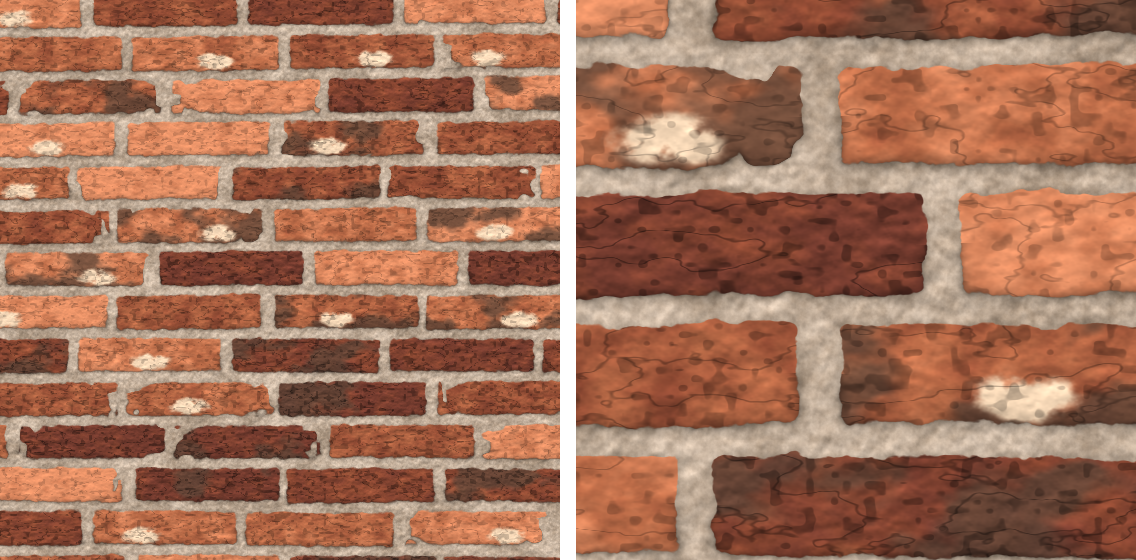
Left, the full canvas; right, a detail of the centre.
Give the GLSL for this texture, as a Shadertoy shader.

```glsl
// Weathered red brick wall: thin courses in pale mortar with irregular bond.

// Layout, in canvas heights
const float COURSES = 13.0;              // rows down
const float BRICKS = 3.61;               // bricks across
const float COURSE_SHIFT = 0.237;        // part of the top row cut off
const vec2 HALF_BRICK = vec2(0.1285, 0.0292);
const float CORNER = 0.006;
const float EDGE_WEAR = 0.0085;
const float CHIP_DEPTH = 0.016;
const float RELIEF = 0.85;

// Colours
const vec3 MAROON = vec3(0.45, 0.23, 0.18);
const vec3 RUST = vec3(0.56, 0.29, 0.20);
const vec3 TERRACOTTA = vec3(0.73, 0.42, 0.28);
const vec3 ORANGE = vec3(0.92, 0.58, 0.41);
const vec3 CREAM = vec3(0.97, 0.85, 0.72);
const vec3 SOOT = vec3(0.35, 0.26, 0.21);
const vec3 MORTAR_DARK = vec3(0.64, 0.56, 0.48);
const vec3 MORTAR_LIGHT = vec3(0.86, 0.78, 0.70);

float hash(vec2 p) {
    vec3 q = fract(p.xyx * vec3(0.1031, 0.1030, 0.0973));
    q += dot(q, q.yzx + 33.33);
    return fract((q.x + q.y) * q.z);
}

float noise(vec2 p) {
    vec2 i = floor(p), f = fract(p);
    f = f * f * (3.0 - 2.0 * f);
    return mix(mix(hash(i), hash(i + vec2(1, 0)), f.x),
               mix(hash(i + vec2(0, 1)), hash(i + vec2(1, 1)), f.x), f.y);
}

float fbm(vec2 p) {
    float sum = 0.0, amp = 0.5;
    for (int i = 0; i < 4; i++) {
        sum += amp * noise(p);
        p = mat2(1.6, 1.2, -1.2, 1.6) * p + 17.3;
        amp *= 0.5;
    }
    return sum / 0.9375;
}

// Horizontal start of a course: alternating bond that drifts slowly
float courseOffset(float row) {
    float bond = mod(row, 2.0) > 0.5 ? 0.78 : 0.28 + 0.22 * cos(1.5708 * row);
    return bond + 0.06 * cos(0.5236 * row);
}

float roundedBox(vec2 p, vec2 halfSize, float radius) {
    vec2 q = abs(p) - halfSize + radius;
    return length(max(q, 0.0)) + min(max(q.x, q.y), 0.0) - radius;
}

// Slope of the rough surface towards light from above
float slope(vec2 p, vec2 scale) {
    return fbm(p * scale) - fbm((p + vec2(-0.001, 0.003)) * scale);
}

vec3 mortarColor(vec2 p, float d, vec2 local) {
    float patches = fbm(p * vec2(22.0, 40.0));
    float grain = fbm(p * 190.0);
    vec3 c = mix(MORTAR_DARK, MORTAR_LIGHT, clamp(0.55 + 1.3 * (patches - 0.5) + 1.1 * (grain - 0.5), 0.0, 1.0));
    c *= 1.0 + 0.45 * slope(p, vec2(110.0));
    // Contact shadow, deeper beneath the brick
    float under = smoothstep(0.01, -0.02, local.y);
    return c * (1.0 - (0.12 + 0.26 * under) * exp(-max(d, 0.0) / 0.0028));
}

vec3 brickColor(vec2 p, vec2 local, vec2 id, float d) {
    float tone = hash(id + 3.7);
    float rough = mix(1.0, 0.5, tone);
    vec2 q = p + id * 5.31;
    float mottling = fbm(q * vec2(55.0, 75.0)) - 0.5;
    float bands = noise(q * vec2(38.0, 9.0)) - 0.5;
    float t = clamp(tone + 0.55 * mottling + 0.22 * bands, 0.0, 1.0) * 3.0;
    vec3 c = mix(MAROON, RUST, clamp(t, 0.0, 1.0));
    c = mix(c, TERRACOTTA, clamp(t - 1.0, 0.0, 1.0));
    c = mix(c, ORANGE, clamp(t - 2.0, 0.0, 1.0));

    // Soot on a few bricks
    float sooty = step(0.78, hash(id + 19.1));
    c = mix(c, SOOT, 0.75 * sooty * smoothstep(0.46, 0.66, fbm(q * vec2(16.0, 26.0))));

    // Pale lime bloom low on some of the lighter bricks
    vec2 spot = (local - vec2(0.12 * (hash(id + 8.3) - 0.5), -0.014)) / vec2(0.038, 0.017);
    float bloom = exp(-dot(spot, spot)) * step(0.48, tone) * step(0.4, hash(id + 27.9));
    c = mix(c, CREAM, smoothstep(0.3, 0.65, bloom * (0.35 + 1.1 * fbm(q * vec2(70.0, 100.0)))));

    // Creases, pits and surface relief
    float crease = abs(fbm(q * vec2(20.0, 52.0)) - 0.5);
    c *= 1.0 - 0.34 * rough * (1.0 - smoothstep(0.0, 0.025, crease));
    c *= 1.0 - 0.3 * rough * smoothstep(0.66, 0.82, noise(q * vec2(140.0, 190.0)));
    c *= 1.0 + RELIEF * rough * slope(q, vec2(60.0, 95.0));

    // Lit upper arris and shaded lower arris
    float arris = exp(d / 0.0028);
    return c * (1.0 + arris * (local.y > 0.0 ? 0.06 : -0.3));
}

void mainImage(out vec4 fragColor, in vec2 fragCoord) {
    vec2 p = fragCoord / iResolution.y;
    float pixel = 1.0 / iResolution.y;

    // Course and brick cell, with courses sagging slightly
    float down = 1.0 - p.y + 0.008 * p.x * p.y + 0.003 * (noise(p * vec2(4.0, 9.0)) - 0.5);
    float v = down * COURSES + COURSE_SHIFT;
    float row = floor(v);
    float u = p.x * BRICKS - courseOffset(row);
    vec2 id = vec2(floor(u), row) + 11.0;
    vec2 local = vec2((fract(u) - 0.5) / BRICKS, (0.5 - fract(v)) / COURSES);

    // Each brick is a little displaced, tilted and resized
    vec2 jitter = vec2(hash(id), hash(id + 41.0)) - 0.5;
    local += jitter * vec2(0.006, 0.003);
    local.y += local.x * 0.018 * (hash(id + 53.0) - 0.5);
    vec2 halfSize = HALF_BRICK + jitter.yx * vec2(0.006, 0.002);

    // Ragged outline with occasional broken ends
    float d = roundedBox(local, halfSize, CORNER);
    d += EDGE_WEAR * (fbm(p * vec2(65.0, 85.0)) - 0.5);
    float broken = step(0.65, hash(id + 67.0)) * smoothstep(0.07, 0.125, abs(local.x));
    d += CHIP_DEPTH * broken * smoothstep(0.45, 0.75, noise(p * 45.0 + id));

    float cover = 1.0 - smoothstep(-pixel, pixel, d);
    vec3 color = mix(mortarColor(p, d, local), brickColor(p, local, id, d), cover);
    fragColor = vec4(clamp(color, 0.0, 1.0), 1.0);
}
```
